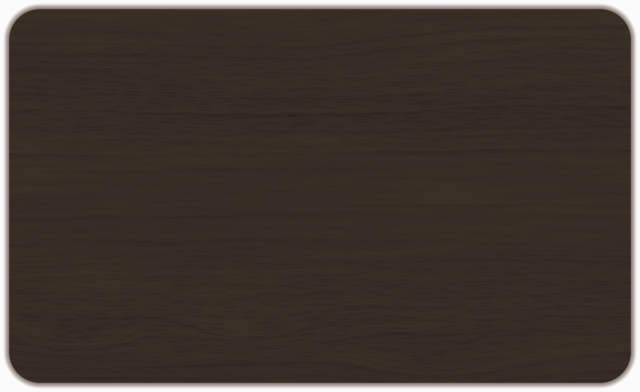
A Shadertoy shader for this texture:

```glsl
#define MARGIN 0.0225
#define CORNER 0.08
#define GLOW_WIDTH 0.0165
#define RING_COUNT 15.0
#define PAPER vec3(0.985)
#define GLOW vec3(0.60, 0.545, 0.515)
#define WOOD_LIGHT vec3(0.232, 0.186, 0.154)
#define WOOD_DARK vec3(0.172, 0.132, 0.128)

float hash(vec2 p) {
    p = fract(p * vec2(0.1031, 0.1130));
    p += dot(p, p.yx + 33.33);
    return fract((p.x + p.y) * p.x * 97.3);
}

// Distance to the nearest scattered point
float cellular(vec2 p) {
    vec2 cell = floor(p), f = p - cell;
    float nearest = 2.0;
    for (int y = -1; y <= 1; y++)
    for (int x = -1; x <= 1; x++) {
        vec2 o = vec2(x, y);
        vec2 seed = vec2(hash(cell + o + 41.0), hash(cell + o + 83.0));
        nearest = min(nearest, length(o + seed - f));
    }
    return nearest;
}

// Irregular long waves, roughly -1 to 1
float waves(vec2 p) {
    float sum = 0.0, amp = 0.5;
    for (int i = 0; i < 5; i++) {
        sum += amp * sin(p.x + 1.7 * sin(p.y + float(i)));
        p = mat2(1.5, 0.6, -0.5, 1.7) * p + 2.3;
        amp *= 0.55;
    }
    return sum;
}

// Height field whose contours are the growth rings
float figure(vec2 p) {
    float h = p.y + 0.014 * waves(vec2(p.x * 2.6, p.y * 5.0));
    h += 0.0025 * waves(vec2(p.x * 13.0, p.y * 21.0));
    h -= 0.07 * smoothstep(0.5, 1.5, p.x) * smoothstep(0.65, 1.0, p.y);
    // Flat arches near the lower edge
    for (int i = 0; i < 3; i++) {
        float k = float(i);
        vec2 q = p - vec2(0.2 + 0.46 * k, 0.12 + 0.05 * sin(k * 2.4));
        q /= vec2(0.20, 0.055);
        h += 0.075 * exp(-dot(q, q));
    }
    return h;
}

// Rings dark at one sharp edge, fading downwards
float rings(float h, vec2 p, float count) {
    float v = -h * count + 0.7 * sin(h * 19.0) + 0.35 * sin(h * 47.0);
    float f = fract(v);
    float strength = 0.25 + 0.75 * hash(vec2(floor(v) + 70.0, count));
    float along = 0.65 + 0.45 * waves(vec2(p.x * 4.0 + floor(v) * 2.1, p.y * 9.0));
    return strength * along * exp(-4.5 * f) * smoothstep(0.0, 0.1, f);
}

vec3 wood(vec2 p) {
    float h = figure(p);
    vec2 g = vec2(p.x, mix(p.y, h, 0.4));
    float tone = 0.10 + 0.12 * waves(vec2(g.y * 17.0, g.x * 1.3));
    tone += 0.85 * rings(h, p, RING_COUNT);
    tone += 0.38 * rings(h + 0.013, p, RING_COUNT * 2.6);

    // Fibres and short pores
    float fibre = cellular(g * vec2(3.5, 65.0));
    float pore = cellular(g * vec2(13.0, 125.0) + 17.0);
    float band = 0.6 + 0.4 * sin(h * 12.0 - 1.0);
    tone += 0.30 * (0.5 - fibre);
    tone += 0.32 * band * smoothstep(0.45, 0.08, pore);
    return mix(WOOD_LIGHT, WOOD_DARK, clamp(tone, -0.15, 1.25));
}

float roundedBox(vec2 p, vec2 halfSize, float radius) {
    vec2 q = abs(p) - halfSize + radius;
    return length(max(q, 0.0)) + min(max(q.x, q.y), 0.0) - radius;
}

void mainImage(out vec4 fragColor, in vec2 fragCoord) {
    vec2 p = fragCoord / iResolution.y;
    vec2 center = 0.5 * iResolution.xy / iResolution.y;
    float d = roundedBox(p - center, center - MARGIN, CORNER);

    // Soft glow behind the panel
    vec3 color = mix(GLOW, PAPER, smoothstep(0.0, GLOW_WIDTH, d));
    color = mix(wood(p), color, smoothstep(-0.003, 0.002, d));
    fragColor = vec4(color, 1.0);
}
```
